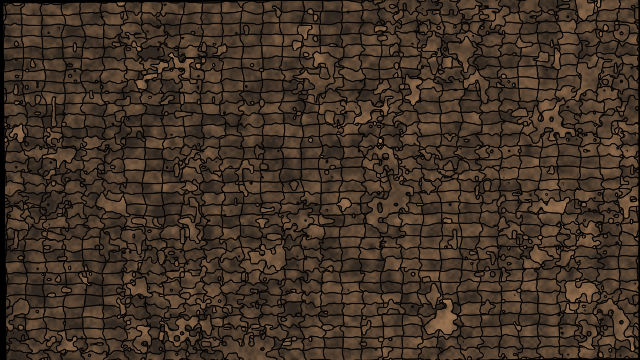
A Shadertoy shader for this pattern:

```glsl
// Weathered brown masonry: a 32 x 32 grid of blocks whose joints are bent and
// frayed by noise, with loose tan chips laid over them. Outlines get an even
// width by dividing each field by its slope; mottled noise shades the faces.

#define REPEATS 32.0
#define LINE_HALF_WIDTH 0.0018
#define WOBBLE 0.30
#define FRAY_MIN 0.10
#define FRAY_MAX 0.62
#define CHIP_LEVEL 0.69
#define TONE_SPREAD 0.30
#define MOTTLE 0.75
#define SHADOW_COLOR vec3(0.19, 0.155, 0.125)
#define LIGHT_COLOR vec3(0.63, 0.47, 0.33)
#define JOINT_COLOR vec3(0.025, 0.018, 0.013)

float hash(vec2 p) {
    return fract(sin(dot(p, vec2(127.1, 311.7))) * 43758.5);
}

float noise(vec2 p) {
    vec2 i = floor(p), f = fract(p);
    f = f * f * (3.0 - 2.0 * f);
    return mix(mix(hash(i), hash(i + vec2(1, 0)), f.x),
               mix(hash(i + vec2(0, 1)), hash(i + vec2(1, 1)), f.x), f.y);
}

vec2 noise2(vec2 p) {
    return vec2(noise(p), noise(p + vec2(53.7, 91.3)));
}

float aspect() {
    return iResolution.x / iResolution.y;
}

// Evenly scaled position, one unit per block height
vec2 surface(vec2 uv) {
    return uv * vec2(aspect(), 1.0) * REPEATS;
}

// Grid position, slightly skewed against the canvas
vec2 gridPosition(vec2 uv) {
    vec2 drift = vec2(mix(-0.33 + 0.16 * uv.y, 0.08, uv.x), 0.3 - 0.45 * uv.x);
    return uv * REPEATS + drift;
}

// xy: frayed grid position, z: chip field, positive inside a chip
vec3 fields(vec2 uv) {
    vec2 s = surface(uv);
    float wear = smoothstep(0.2, 0.8, noise(s * 0.23 + 7.0));
    vec2 bend = WOBBLE * (noise2(s * 0.8 + 3.0) - 0.5);
    vec2 fray = mix(FRAY_MIN, FRAY_MAX, wear) * (noise2(s * 2.5 + 17.0) - 0.5);
    float chip = 0.6 * noise(s * 0.65 + 29.0) + 0.4 * noise(s * 2.1 + 61.0)
               + 0.15 * (wear - 0.5) - CHIP_LEVEL;
    return vec3(gridPosition(uv) + bend + fray, chip);
}

// Distance to the nearest outline, in canvas heights
float outlineDistance(vec2 uv, vec3 f) {
    const float e = 0.001;
    vec3 dx = (fields(uv + vec2(e / aspect(), 0.0)) - f) / e;
    vec3 dy = (fields(uv + vec2(0.0, e)) - f) / e;
    vec3 slope = max(sqrt(dx * dx + dy * dy), 2.0);
    vec3 d = abs(vec3(fract(f.xy + 0.5) - 0.5, f.z)) / slope;
    return f.z > 0.0 ? d.z : min(d.z, min(d.x, d.y));
}

vec3 faceColor(vec2 uv, vec3 f) {
    vec2 s = surface(uv);
    float mottle = 0.65 * noise(s * 1.3 + 11.0) + 0.35 * noise(s * 3.7 + 37.0) - 0.5;
    float tone = 0.29 + MOTTLE * mottle + 0.14 * (uv.x - 0.5);
    // Chips run from dark to pale in broad patches
    tone += f.z > 0.0 ? mix(-0.1, 0.45, noise(s * 0.3 + 83.0))
                      : TONE_SPREAD * (hash(floor(f.xy)) - 0.5);
    return mix(SHADOW_COLOR, LIGHT_COLOR, clamp(tone, 0.0, 1.15));
}

void mainImage(out vec4 fragColor, in vec2 fragCoord) {
    vec2 uv = fragCoord / iResolution.xy;
    float pixel = 1.0 / iResolution.y;
    vec3 f = fields(uv);

    float d = outlineDistance(uv, f) - LINE_HALF_WIDTH;
    vec3 color = mix(JOINT_COLOR, faceColor(uv, f),
                     smoothstep(-0.5 * pixel, 0.5 * pixel, d));

    // Black margin where the skewed grid ends
    vec2 grid = gridPosition(uv);
    vec2 inset = min(grid, REPEATS - grid) / REPEATS * vec2(aspect(), 1.0);
    color *= smoothstep(-0.5 * pixel, 0.5 * pixel, min(inset.x, inset.y));

    fragColor = vec4(color, 1.0);
}
```
